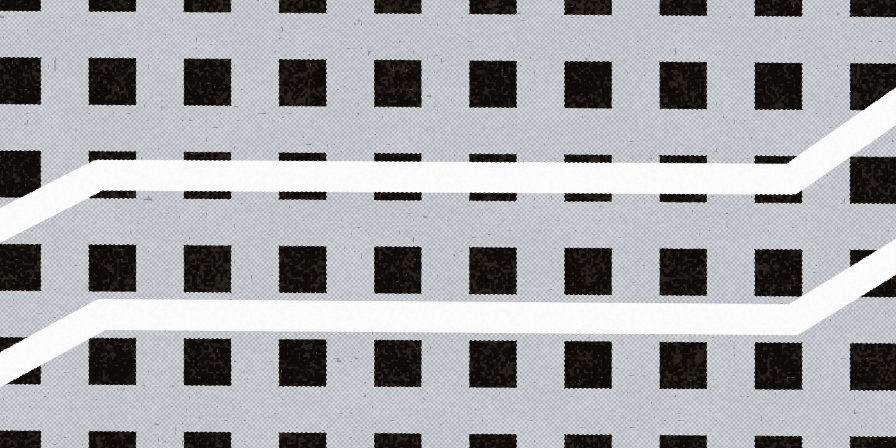
This pattern is drawn by a Shadertoy shader. Its source:

```glsl
// Printed grid of black squares on halftone grey, crossed by two bent white bands.

float hash(vec2 p) {
    vec3 q = fract(p.xyx * vec3(0.1031, 0.1030, 0.0973));
    q += dot(q, q.yzx + 33.33);
    return fract((q.x + q.y) * q.z);
}

float noise(vec2 p) {
    vec2 i = floor(p), f = fract(p);
    f = f * f * (3.0 - 2.0 * f);
    return mix(mix(hash(i), hash(i + vec2(1, 0)), f.x),
               mix(hash(i + vec2(0, 1)), hash(i + vec2(1, 1)), f.x), f.y);
}

float boxDistance(vec2 p, vec2 halfSize) {
    vec2 d = abs(p) - halfSize;
    return length(max(d, 0.0)) + min(max(d.x, d.y), 0.0);
}

float segmentDistance(vec2 p, vec2 a, vec2 b) {
    vec2 ab = b - a;
    return length(p - a - ab * clamp(dot(p - a, ab) / dot(ab, ab), 0.0, 1.0));
}

// Centre line with a ramp at each end of a nearly level run
float bandDistance(vec2 p, vec2 start, vec2 bendA, vec2 bendB, vec2 end) {
    float d = segmentDistance(p, start, bendA);
    d = min(d, segmentDistance(p, bendA, bendB));
    return min(d, segmentDistance(p, bendB, end)) - 0.0345;
}

float coverage(float d, float pixel) {
    return 1.0 - smoothstep(-0.7 * pixel, 0.7 * pixel, d);
}

void mainImage(out vec4 fragColor, in vec2 fragCoord) {
    float pixel = 1.0 / iResolution.y;
    vec2 p = fragCoord * pixel;

    // Halftone paper: diagonal dot screen, grain and sparse flecks
    vec2 wave = cos(6.2832 * p * 98.0);
    float screen = wave.x * wave.y;
    float grain = noise(p * 250.0) - 0.5;
    float cloud = noise(p * 9.0) - 0.5;
    float tone = 0.5 + 0.65 * screen + 0.55 * grain + 0.15 * cloud;
    vec3 color = mix(vec3(0.70, 0.71, 0.72), vec3(0.83, 0.84, 0.86), clamp(tone, 0.0, 1.0));
    float fleck = noise(p * 130.0 + 41.0);
    color -= 0.22 * smoothstep(0.93, 0.99, fleck);

    // Square grid, tilted slightly down to the right
    vec2 pitch = vec2(0.2124, 0.2083);
    vec2 grid = vec2(p.x, p.y + 0.007 * (p.x - 0.888)) - vec2(0.888, 0.397);
    vec2 cell = floor(grid / pitch + 0.5);
    float square = boxDistance(grid - cell * pitch, vec2(0.0527, 0.0523));
    square += 0.0009 * screen + 0.001 * grain;

    // Uneven ink with a few pale pinholes
    float ink = noise(p * 190.0 + 17.0) * 0.75 + noise(p * 45.0) * 0.25;
    ink += 0.12 * (hash(cell + 50.0) - 0.5);
    vec3 black = mix(vec3(0.055, 0.045, 0.035), vec3(0.16, 0.14, 0.115), smoothstep(0.45, 0.8, ink));
    black += 0.2 * smoothstep(0.94, 0.99, noise(p * 140.0 + 83.0));
    color = mix(color, black, coverage(square, pixel));

    // White bands with faintly toothed edges
    float upper = bandDistance(p, vec2(-0.1, 0.446), vec2(0.221, 0.609),
                               vec2(1.766, 0.600), vec2(2.1, 0.833));
    float lower = bandDistance(p, vec2(-0.1, 0.120), vec2(0.227, 0.298),
                               vec2(1.771, 0.2865), vec2(2.1, 0.488));
    float band = min(upper, lower) + 0.0009 * screen;
    vec3 white = vec3(0.985 + 0.015 * grain);
    color = mix(color, white, coverage(band, pixel));

    fragColor = vec4(color, 1.0);
}
```
